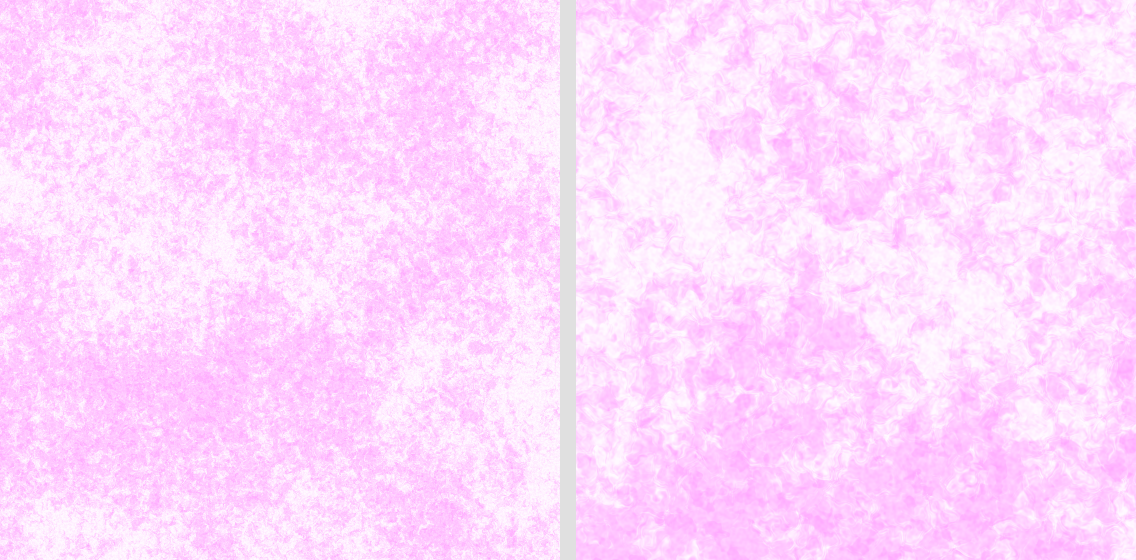
Left, the full canvas; right, a detail of the centre.
Give the GLSL for this texture, as a WebGL 2 fragment shader.

```glsl
#version 300 es
precision highp float;

uniform vec2 u_resolution;
out vec4 fragColor;

// Green level carries the whole palette; red and blue stay full
const float PALE_GREEN = 0.953;
const float PIGMENT_DEPTH = 0.180;
const float FLECK_DEPTH = 0.065;
const float GRAIN_DEPTH = 0.018;
const vec2 GREEN_RANGE = vec2(0.65, 0.975);

// Feature frequencies, in cycles per canvas
const float CLOUD_FREQ = 2.7;
const float FLAKE_FREQ = 52.0;
const float FLECK_FREQ = 66.0;
const float GRAIN_FREQ = 210.0;

// Balance of broad stains against small flakes
const float CLOUD_WEIGHT = 0.66;
const float FLAKE_WEIGHT = 0.75;
const vec2 COVER_EDGE = vec2(-1.65, 1.45);
const vec2 FLECK_EDGE = vec2(0.8, 1.7);

// Scattered blots: cells per canvas, chance, radius in cells
const float BARE_CELLS = 6.0;
const float BARE_CHANCE = 0.28;
const float BARE_RADIUS = 0.20;
const float SPOT_CELLS = 11.0;
const float SPOT_CHANCE = 0.14;
const float SPOT_RADIUS = 0.12;

const float NOISE_DEVIATION = 0.21;
const float TAU = 6.2831853;

uint scramble(uint n) {
    n = n * 747796405u + 2891336453u;
    n = ((n >> ((n >> 28u) + 4u)) ^ n) * 277803737u;
    return (n >> 22u) ^ n;
}

float hash(vec2 cell, float seed) {
    uvec2 c = uvec2(ivec2(cell));
    uint n = scramble(c.x + scramble(c.y + scramble(uint(seed))));
    return float(n >> 8u) / 16777216.0;
}

float cornerSlope(vec2 cell, vec2 offset, float seed) {
    float angle = TAU * hash(cell, seed);
    return dot(vec2(cos(angle), sin(angle)), offset);
}

float gradientNoise(vec2 p, float seed) {
    vec2 cell = floor(p), f = p - cell;
    vec2 fade = f * f * f * (f * (f * 6.0 - 15.0) + 10.0);
    vec2 e = vec2(1.0, 0.0);
    float low = mix(cornerSlope(cell, f, seed),
                    cornerSlope(cell + e, f - e, seed), fade.x);
    float high = mix(cornerSlope(cell + e.yx, f - e.yx, seed),
                     cornerSlope(cell + 1.0, f - 1.0, seed), fade.x);
    return mix(low, high, fade.y);
}

// Layered noise scaled to unit deviation
float fractalNoise(vec2 p, int octaves, float gain, float seed) {
    const mat2 turn = mat2(1.68, 1.25, -1.25, 1.68);
    float sum = 0.0, power = 0.0, amplitude = 1.0;
    for (int i = 0; i < octaves; i++) {
        sum += amplitude * gradientNoise(p, seed + float(i));
        power += amplitude * amplitude;
        amplitude *= gain;
        p = turn * p;
    }
    return sum / (sqrt(power) * NOISE_DEVIATION);
}

// Soft blots, one at most per jittered cell
float blots(vec2 p, float chance, float radius, float softness, float seed) {
    vec2 home = floor(p);
    float cover = 0.0;
    for (int y = -1; y <= 1; y++) {
        for (int x = -1; x <= 1; x++) {
            vec2 cell = home + vec2(x, y);
            vec2 centre = cell + vec2(hash(cell, seed), hash(cell, seed + 1.0));
            float size = radius * mix(0.5, 1.2, hash(cell, seed + 2.0));
            float blot = 1.0 - smoothstep(size * (1.0 - softness), size, distance(p, centre));
            cover = max(cover, blot * step(hash(cell, seed + 3.0), chance));
        }
    }
    return cover;
}

void main() {
    vec2 uv = gl_FragCoord.xy / min(u_resolution.x, u_resolution.y);
    vec2 ragged = vec2(fractalNoise(uv * 38.0, 3, 0.7, 11.0),
                       fractalNoise(uv * 38.0, 3, 0.7, 21.0));

    // Broad stains broken up by small flakes
    float cloud = fractalNoise(uv * CLOUD_FREQ + 3.7, 5, 0.70, 31.0);
    float flake = fractalNoise(uv * FLAKE_FREQ + 0.15 * ragged, 4, 0.78, 41.0);
    float bare = blots(uv * BARE_CELLS + 0.035 * ragged, BARE_CHANCE, BARE_RADIUS, 0.8, 51.0);
    float stain = CLOUD_WEIGHT * cloud + FLAKE_WEIGHT * flake - 1.6 * bare;
    float pigment = smoothstep(COVER_EDGE.x, COVER_EDGE.y, stain);

    // Darker flecks and rare spots
    float fleckField = fractalNoise(uv * FLECK_FREQ, 3, 0.65, 61.0) + 0.35 * cloud - bare;
    float fleck = smoothstep(FLECK_EDGE.x, FLECK_EDGE.y, fleckField);
    float spot = blots(uv * SPOT_CELLS + 0.03 * ragged, SPOT_CHANCE, SPOT_RADIUS, 0.6, 71.0);
    float grain = fractalNoise(uv * GRAIN_FREQ, 2, 0.7, 81.0);

    float green = PALE_GREEN - PIGMENT_DEPTH * pigment + GRAIN_DEPTH * grain;
    green -= FLECK_DEPTH * max(fleck, spot);
    fragColor = vec4(1.0, clamp(green, GREEN_RANGE.x, GREEN_RANGE.y), 1.0, 1.0);
}
```
